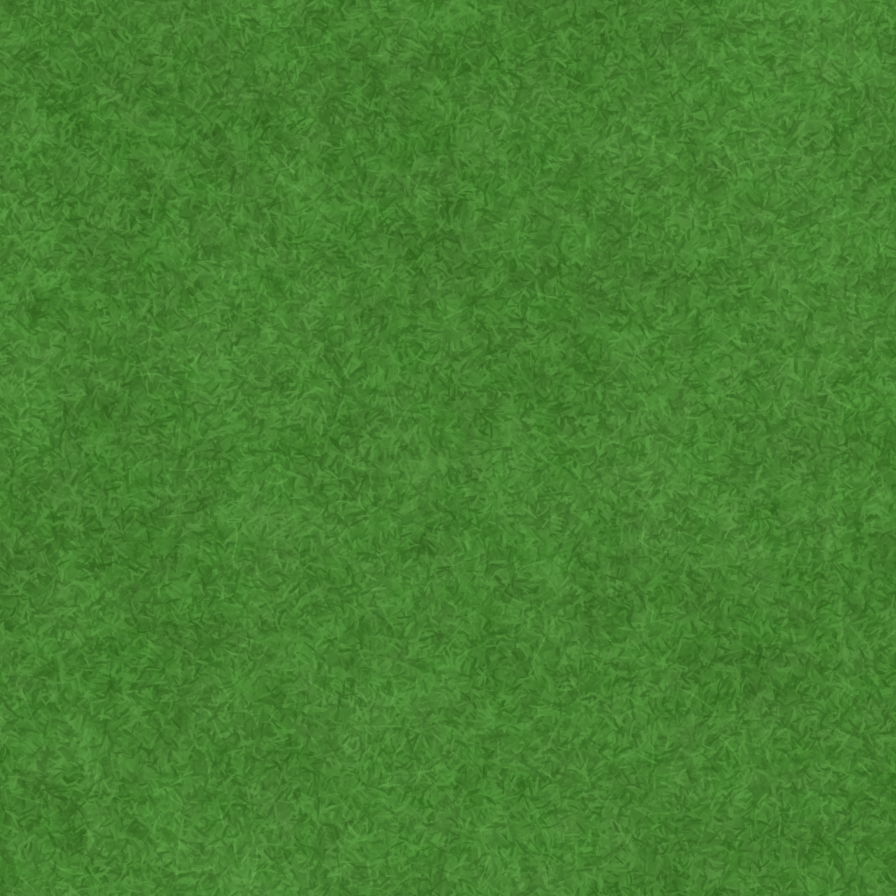
Write a Shadertoy shader that draws this texture.

```glsl
// Dense mown lawn: short, soft, randomly turned grass blades over faint mottling.

vec4 hash4(vec2 p) {
    vec4 q = fract(p.xyxy * vec4(0.1031, 0.1030, 0.0973, 0.1099));
    q += dot(q, q.wzxy + 33.33);
    return fract((q.xxyz + q.yzzw) * q.zywx);
}

float valueNoise(vec2 p) {
    vec2 cell = floor(p), f = fract(p);
    f = f * f * (3.0 - 2.0 * f);
    return mix(mix(hash4(cell).x, hash4(cell + vec2(1, 0)).x, f.x),
               mix(hash4(cell + vec2(0, 1)).x, hash4(cell + vec2(1, 1)).x, f.x), f.y);
}

// Signed mottling, roughly -1 to 1, over several octaves
float mottle(vec2 p) {
    float sum = 0.0, weight = 0.5;
    for (int i = 0; i < 4; i++) {
        sum += weight * (valueNoise(p) - 0.5);
        p = mat2(1.6, 1.2, -1.2, 1.6) * p + 17.3;
        weight *= 0.6;
    }
    return sum * 2.0;
}

mat2 turn(float angle) {
    float c = cos(angle), s = sin(angle);
    return mat2(c, s, -s, c);
}

// Coverage of one curved, tapered blade lying along x
float bladeMask(vec2 p, float halfLength, float halfWidth, float bend, float pixel) {
    float along = p.x / halfLength;
    float across = abs(p.y - bend * (along * along - 0.3));
    float width = halfWidth * (1.0 - 0.6 * along * along);
    float soft = max(pixel * 0.8, halfWidth * 0.5);
    float body = 1.0 - smoothstep(width - soft, width + soft, across);
    return body * (1.0 - smoothstep(0.65, 1.0, abs(along)));
}

// Fine turf: scattered blades of random tone painted over the tone below
float turfLayer(float tone, vec2 uv, float scale, float seed, float pixel) {
    vec2 p = turn(seed * 1.1) * uv * scale + seed * 37.7;
    vec2 home = floor(p);
    for (int y = -1; y <= 1; y++)
    for (int x = -1; x <= 1; x++) {
        vec2 cell = home + vec2(x, y);
        vec4 r = hash4(cell + 211.0);
        vec4 shape = hash4(cell + 517.0);
        vec2 local = turn(r.z * 6.2832) * (p - cell - r.xy);
        float mask = bladeMask(local, mix(0.45, 0.9, shape.x), mix(0.09, 0.17, shape.y),
                               (shape.z - 0.5) * 0.35, pixel * scale);
        tone = mix(tone, (r.w - 0.5) * 3.4, mask * 0.65);
    }
    return tone;
}

// Sparse long light blades, gathered where the lawn is lush
float strayBlades(vec2 uv, float scale, float seed, float lush, float pixel) {
    vec2 p = turn(seed * 2.3) * uv * scale + seed * 53.1;
    vec2 home = floor(p);
    float light = 0.0;
    for (int y = -1; y <= 1; y++)
    for (int x = -1; x <= 1; x++) {
        vec2 cell = home + vec2(x, y);
        vec4 r = hash4(cell + 89.0);
        vec4 shape = hash4(cell + 331.0);
        vec2 local = turn(r.z * 6.2832) * (p - cell - r.xy);
        float mask = bladeMask(local, mix(0.3, 0.75, shape.x), 0.0012 * scale,
                               (shape.z - 0.5) * 0.3, pixel * scale);
        float present = step(r.w, 0.3 + 0.5 * lush);
        light = max(light, mask * present * mix(0.4, 1.0, shape.w));
    }
    return light;
}

void mainImage(out vec4 fragColor, in vec2 fragCoord) {
    vec2 uv = fragCoord / iResolution.y;
    float pixel = 1.0 / iResolution.y;

    // Layered turf, slightly finer towards the top
    float tone = mottle(uv * 60.0);
    for (int i = 0; i < 8; i++) {
        float layer = float(i);
        tone = turfLayer(tone, uv, 62.0 + 3.0 * layer, layer + 1.0, pixel);
    }

    // Broad lush and shaded patches, then smaller clumps
    float patches = mottle(uv * 7.0 + 4.0);
    float clumps = mottle(uv * 26.0 + 31.0);
    tone = tone * 0.9 + patches * 0.4 + clumps * 0.55;

    // Light stray blades
    for (int i = 0; i < 2; i++) {
        float light = strayBlades(uv, 22.0 + 9.0 * float(i), float(i) + 1.0, patches, pixel);
        tone += light * 0.8;
    }

    // Tone to green, with a little drift between fresh and dull
    float freshness = mottle(uv * 38.0 + 70.0);
    vec3 grass = vec3(0.278, 0.502, 0.193);
    grass += clamp(tone, -1.8, 2.0) * vec3(0.053, 0.068, 0.048);
    grass += freshness * vec3(-0.010, 0.016, -0.012);
    fragColor = vec4(grass, 1.0);
}
```
